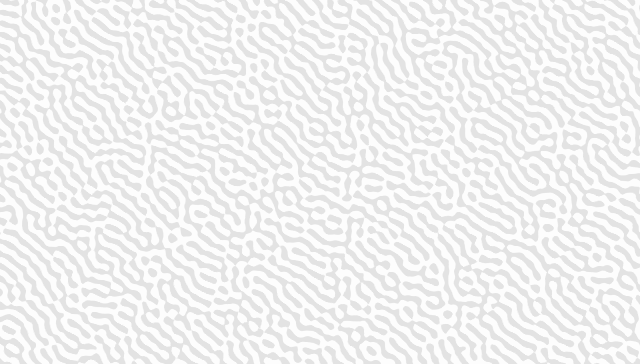
Give the GLSL for this pattern, as a Shadertoy shader.

```glsl
#define PERIOD 0.0310      // stripe spacing, in canvas heights
#define TILT 0.87          // mean direction across the stripes, radians
#define WAVES 36
#define TAPS 32
#define REACH 4.7          // filter radius, in radians of stripe phase
#define SOFTNESS 0.45      // lower values even out the stripe widths
#define LEVEL 0.11         // raises the share of the light tone
#define LIGHT vec3(0.993)
#define SHADE vec3(0.890)

const float TAU = 6.28318;
const float GOLDEN_ANGLE = 2.39996;

vec3 waves[WAVES];         // wave vector in xy, phase in z

float hash(float n) {
    return fract(sin(n * 127.1 + 3.7) * 43758.5);
}

// Waves of nearly equal length, fanned around the main direction
void makeWaves() {
    for (int i = 0; i < WAVES; i++) {
        float n = float(i);
        float t = 2.0 * (n + hash(n)) / float(WAVES) - 1.0;
        float angle = TILT + 0.5 * t + 0.7 * t * t * t;
        float stretch = 1.0 + 0.24 * (hash(n + 71.0) - 0.5);
        waves[i] = vec3(stretch * vec2(cos(angle), sin(angle)), TAU * hash(n + 143.0));
    }
}

// Random field, softly clamped so that weak stripes gain strength
float clampedField(vec2 p) {
    float sum = 0.0;
    for (int i = 0; i < WAVES; i++) {
        sum += cos(dot(waves[i].xy, p) + waves[i].z);
    }
    sum /= sqrt(0.5 * float(WAVES));
    return sum / sqrt(sum * sum + SOFTNESS * SOFTNESS);
}

// Near activation minus far inhibition, sampled on a spiral disc
float labyrinth(vec2 p) {
    float sum = 0.0;
    for (int j = 0; j < TAPS; j++) {
        float n = float(j);
        float r = REACH * sqrt((n + 0.5) / float(TAPS));
        float a = GOLDEN_ANGLE * n;
        float q = 0.25 * r * r;
        sum += (1.0 - q) * exp(-q) * clampedField(p + r * vec2(cos(a), sin(a)));
    }
    return sum * 15.0 / float(TAPS);
}

void mainImage(out vec4 fragColor, in vec2 fragCoord) {
    makeWaves();
    vec2 p = fragCoord / iResolution.y * TAU / PERIOD;
    float value = labyrinth(p) + LEVEL;

    // One pixel wide edge
    float edge = 0.7 * length(vec2(dFdx(value), dFdy(value))) + 0.001;
    fragColor = vec4(mix(SHADE, LIGHT, smoothstep(-edge, edge, value)), 1.0);
}
```
